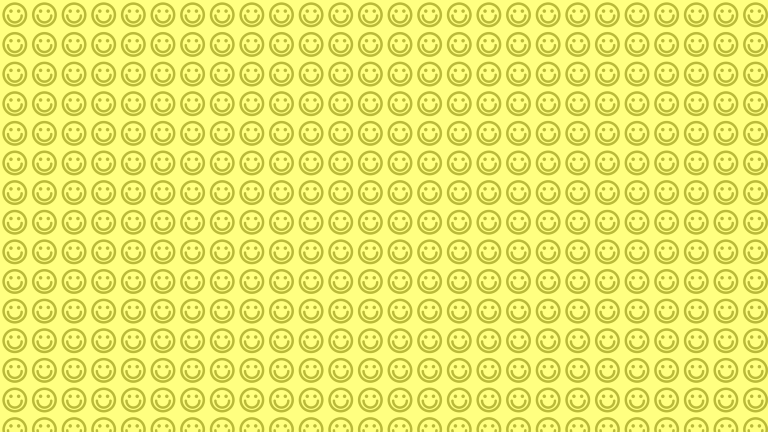
A WebGL 1 fragment shader for this pattern:

```glsl
precision highp float;

uniform vec2 u_resolution;

float ring(vec2 p, float radius, float halfWidth) {
    return abs(length(p) - radius) - halfWidth;
}

// Lower half of a ring with rounded ends
float smile(vec2 p, float radius, float halfWidth) {
    vec2 q = vec2(abs(p.x), p.y);
    float cap = length(q - vec2(radius, 0.0)) - halfWidth;
    return q.y < 0.0 ? ring(q, radius, halfWidth) : cap;
}

float eyes(vec2 p) {
    return length(vec2(abs(p.x), p.y) - vec2(0.13, 0.125)) - 0.058;
}

float icon(vec2 p) {
    float outline = ring(p, 0.378, 0.042);
    float mouth = smile(p + vec2(0.0, 0.025), 0.23, 0.041);
    return min(outline, min(mouth, eyes(p)));
}

void main() {
    // Square cells, anchored at the upper left corner
    float cellsPerHeight = 14.58;
    vec2 fromTopLeft = gl_FragCoord.xy - vec2(0.0, u_resolution.y);
    vec2 cell = fract(fromTopLeft / u_resolution.y * cellsPerHeight) - 0.5;

    // Antialiased ink over the flat ground
    float pixel = cellsPerHeight / u_resolution.y;
    float ink = 1.0 - smoothstep(-0.65 * pixel, 0.65 * pixel, icon(cell));
    vec3 color = mix(vec3(1.0, 1.0, 0.5), vec3(0.725, 0.725, 0.225), ink);

    gl_FragColor = vec4(color, 1.0);
}
```
